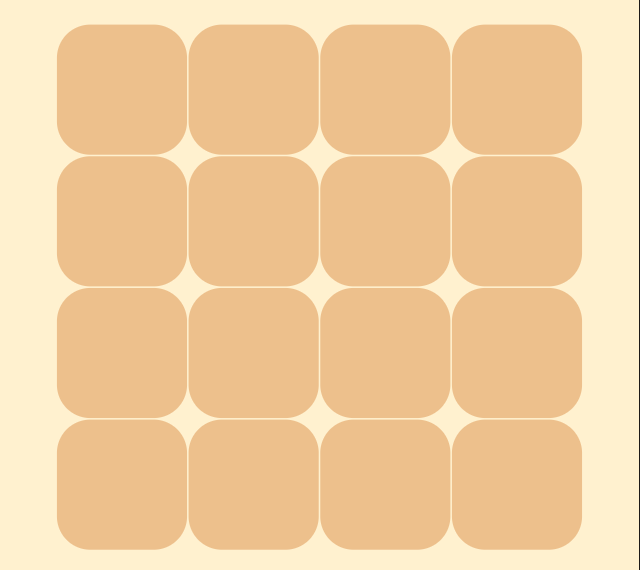
This pattern is drawn by a WebGL 2 fragment shader. Its source:

```glsl
#version 300 es
precision highp float;
// Draws a four by four block of flat rounded tiles on a cream ground.
// The plane folds into square cells, and a rounded-box distance fills each tile;
// a hairline dark rule runs down the right edge. Lengths are in canvas heights.

uniform vec2 u_resolution;
out vec4 fragColor;

const vec3 CREAM = vec3(1.0, 0.945, 0.812);
const vec3 TAN = vec3(0.93, 0.753, 0.55);
const vec3 RULE_COLOR = vec3(0.03, 0.02, 0.02);

const vec2 TILE_COUNT = vec2(4.0, 4.0);
const vec2 BLOCK_OFFSET = vec2(-0.0009, -0.0038); // block centre from canvas centre
const float PITCH = 0.231;
const float GAP = 0.0027;
const float CORNER_RADIUS = 0.0585;
const float RULE_WIDTH = 0.0016;

// Signed distance to a square with rounded corners
float roundedSquare(vec2 p, float halfSize, float radius) {
    vec2 q = abs(p) - (halfSize - radius);
    return length(max(q, 0.0)) + min(max(q.x, q.y), 0.0) - radius;
}

// Antialiased coverage of the inside of a distance field
float coverage(float dist, float pixel) {
    return clamp(0.5 - dist / pixel, 0.0, 1.0);
}

void main() {
    float pixel = 1.0 / u_resolution.y;
    vec2 uv = gl_FragCoord.xy * pixel;
    float aspect = u_resolution.x * pixel;

    // Fold into the nearest cell of the finite grid
    vec2 grid = (uv - 0.5 * vec2(aspect, 1.0) - BLOCK_OFFSET) / PITCH + 0.5 * TILE_COUNT;
    vec2 cell = clamp(floor(grid), vec2(0.0), TILE_COUNT - 1.0);
    vec2 local = (grid - cell - 0.5) * PITCH;

    // Tiles over the ground
    float tile = roundedSquare(local, 0.5 * (PITCH - GAP), CORNER_RADIUS);
    vec3 color = mix(CREAM, TAN, coverage(tile, pixel));

    // Rule along the right edge
    float rule = aspect - RULE_WIDTH - uv.x;
    color = mix(color, RULE_COLOR, coverage(rule, pixel));

    fragColor = vec4(color, 1.0);
}
```
